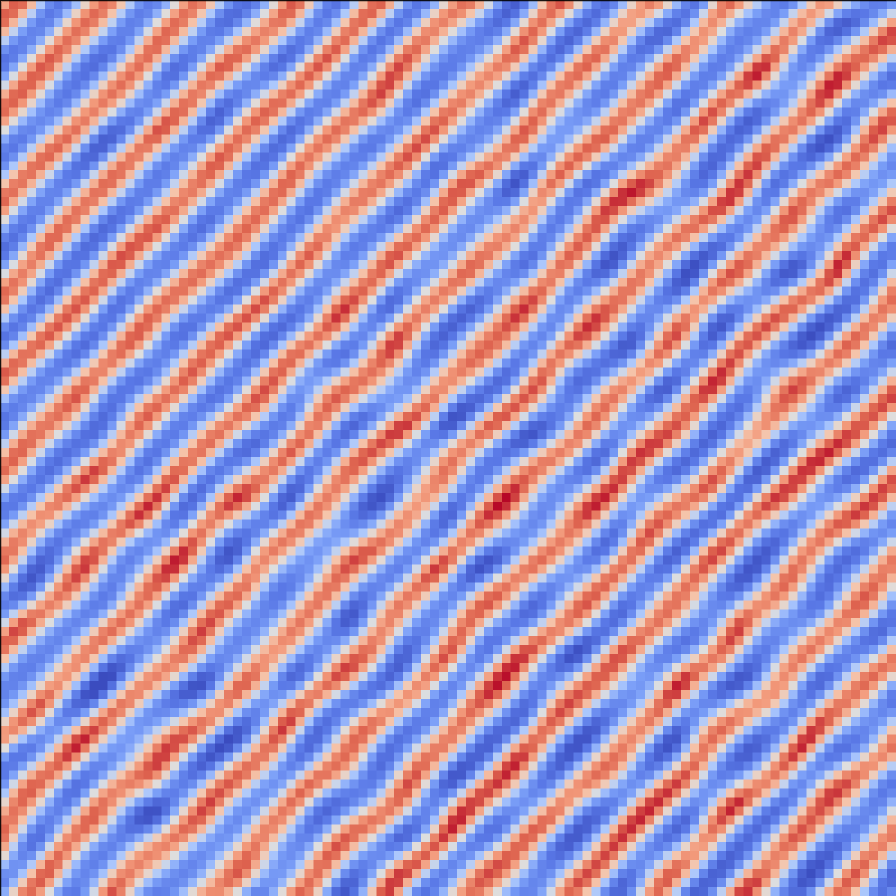
Write a Shadertoy shader that draws this pattern.

```glsl
const float TAU = 6.2831853;

vec2 randomGradient(vec2 p) {
    vec3 q = fract(p.xyx * vec3(0.1031, 0.1030, 0.0973));
    q += dot(q, q.yzx + 33.33);
    float angle = TAU * fract((q.x + q.y) * q.z);
    return vec2(cos(angle), sin(angle));
}

float gradientNoise(vec2 p) {
    vec2 i = floor(p), f = p - i;
    vec2 u = f * f * f * (f * (f * 6.0 - 15.0) + 10.0);
    vec2 e = vec2(1.0, 0.0);
    float a = dot(randomGradient(i), f);
    float b = dot(randomGradient(i + e.xy), f - e.xy);
    float c = dot(randomGradient(i + e.yx), f - e.yx);
    float d = dot(randomGradient(i + e.xx), f - e.xx);
    return mix(mix(a, b, u.x), mix(c, d, u.x), u.y);
}

// Diverging ramp: blue, pale grey, red
vec3 coolWarm(float t) {
    vec3 stops[9] = vec3[9](
        vec3(0.23, 0.30, 0.75), vec3(0.35, 0.47, 0.90), vec3(0.48, 0.62, 0.97),
        vec3(0.67, 0.78, 0.99), vec3(0.87, 0.87, 0.87), vec3(0.96, 0.77, 0.67),
        vec3(0.95, 0.60, 0.48), vec3(0.87, 0.39, 0.31), vec3(0.71, 0.02, 0.15));
    float s = clamp(t, 0.0, 1.0) * 8.0;
    int k = min(int(s), 7);
    return mix(stops[k], stops[k + 1], s - float(k));
}

// Ten diagonal waves each way, disturbed most along the middle band
float waveField(vec2 p) {
    float across = p.x - p.y;
    float disturbance = mix(0.55, 1.0, smoothstep(-0.65, -0.1, across));
    float warp = 1.3 * gradientNoise(p * 7.0 + 3.7) + 0.7 * gradientNoise(p * 13.0 + 41.3);
    float phase = TAU * (10.0 * across - 0.26) + disturbance * warp;
    float wave = 0.465 + 0.375 * cos(phase) + 0.03 * cos(2.0 * phase);
    return wave + disturbance * 0.24 * gradientNoise(p * 15.0 + 17.9);
}

vec3 cellColor(vec2 uv) {
    vec2 center = (floor(uv * 100.0) + 0.5) / 100.0;
    return coolWarm(waveField(center));
}

void mainImage(out vec4 fragColor, in vec2 fragCoord) {
    // Four samples per pixel soften the cell edges
    vec3 color = vec3(0.0);
    for (int k = 0; k < 4; k++) {
        vec2 offset = vec2(k % 2, k / 2) * 0.5 - 0.25;
        color += 0.25 * cellColor((fragCoord + offset) / iResolution.xy);
    }

    // Hairline along the left and top borders
    vec2 uv = fragCoord / iResolution.xy;
    float border = min(uv.x, 1.0 - uv.y);
    float pixel = 1.0 / iResolution.y;
    color *= 1.0 - 0.9 * clamp((0.0014 - border) / pixel + 0.5, 0.0, 1.0);

    fragColor = vec4(color, 1.0);
}
```
